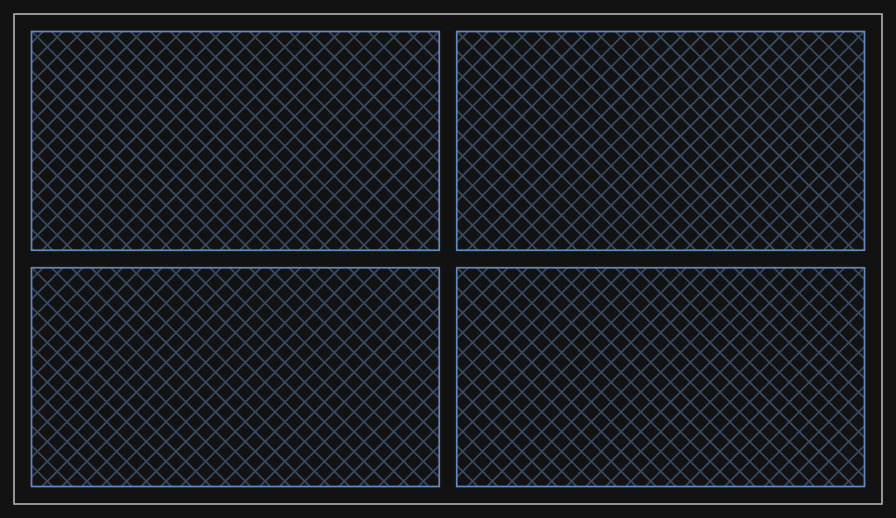
Give the GLSL for this pattern, as a WebGL 2 fragment shader.

```glsl
#version 300 es
precision highp float;

uniform vec2 u_resolution;
out vec4 fragColor;

float boxDistance(vec2 p, vec2 halfSize) {
  vec2 d = abs(p) - halfSize;
  return length(max(d, 0.0)) + min(max(d.x, d.y), 0.0);
}

// Coverage of a one-unit-wide stroke around distance zero
float stroke(float d, float pixel) {
  return clamp((0.5 - abs(d)) / pixel + 0.5, 0.0, 1.0);
}

// Parallel lines repeated every 8 units, the first one starting at zero
float hatch(float t, float pixel) {
  return stroke(mod(t - 0.5 + 4.0, 8.0) - 4.0, pixel);
}

void main() {
  // The canvas is 512 units wide, with zero at its centre
  float pixel = 512.0 / u_resolution.x;
  vec2 p = (gl_FragCoord.xy - 0.5 * u_resolution) * pixel;

  // Four mirrored panels
  vec2 panelHalf = vec2(116.5, 62.5);
  vec2 quadrant = vec2(p.x < 0.0 ? -1.0 : 1.0, p.y < 0.0 ? -1.0 : 1.0);
  vec2 local = p - quadrant * vec2(121.5, 67.5);
  float panel = boxDistance(local, panelHalf);
  float inside = clamp(0.5 - panel / pixel, 0.0, 1.0);

  // Crossed diagonals rising from the two lower corners of each panel
  vec2 fromLeft = local + panelHalf;
  vec2 fromRight = vec2(panelHalf.x - local.x, fromLeft.y);
  float rising = hatch(dot(fromLeft, vec2(0.70711)), pixel);
  float falling = hatch(dot(fromRight, vec2(0.70711)), pixel);

  vec3 color = vec3(0.07);
  vec3 hatchBlue = vec3(0.22, 0.29, 0.385);
  color = mix(color, hatchBlue, rising * inside);
  color = mix(color, hatchBlue, falling * inside);

  // Panel borders and outer frame
  color = mix(color, vec3(0.39, 0.53, 0.74), stroke(panel, pixel));
  float frame = boxDistance(p, vec2(248.0, 140.0));
  color = mix(color, vec3(0.65), stroke(frame, pixel));

  fragColor = vec4(color, 1.0);
}
```
